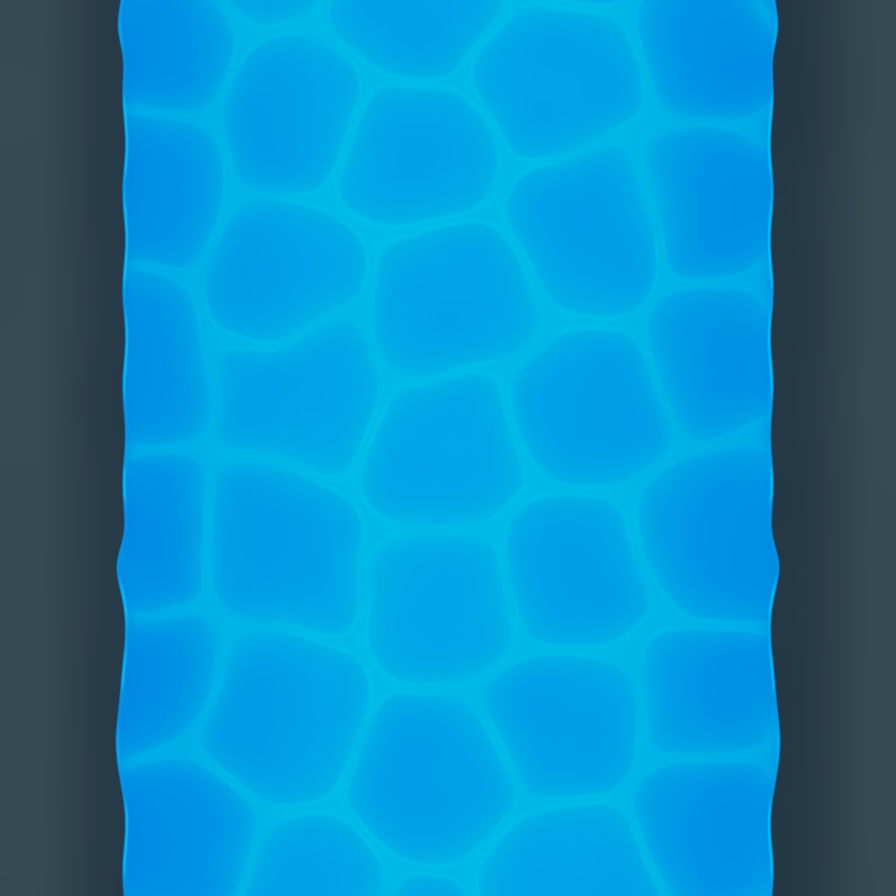
A Shadertoy shader for this texture:

```glsl
// Top-down river of rounded caustic cells running between two dark slate banks.
#define CELL_SIZE vec2(0.157, 0.180)
#define CELL_ORIGIN vec2(0.482, 0.837)
#define COLUMN_SHIFT 0.36
#define JITTER 0.40
#define ROUNDING 90.0
#define HALF_WIDTH 0.362
#define WATER vec3(0.0, 0.632, 0.905)
#define DEEP vec3(0.0, 0.535, 0.885)
#define CAUSTIC vec3(0.0, 0.735, 0.900)
#define BANK_LIGHT vec3(0.212, 0.292, 0.320)
#define BANK_DARK vec3(0.142, 0.218, 0.272)

float hash(vec2 p) {
    return fract(sin(dot(p, vec2(127.1, 311.7))) * 43758.5453);
}

float noise(vec2 p) {
    vec2 i = floor(p), f = fract(p);
    f = f * f * (3.0 - 2.0 * f);
    return mix(mix(hash(i), hash(i + vec2(1, 0)), f.x),
               mix(hash(i + vec2(0, 1)), hash(i + vec2(1, 1)), f.x), f.y);
}

// Centre of a cell; columns slide upward with distance from the middle one
vec2 cellCentre(vec2 id) {
    vec2 jitter = (vec2(hash(id), hash(id + 37.3)) - 0.5) * JITTER;
    vec2 grid = id + vec2(0.0, COLUMN_SHIFT * abs(id.x)) + jitter;
    return CELL_ORIGIN + grid * CELL_SIZE;
}

// Cell index near p, displaced by whole columns and rows
vec2 nearbyCell(vec2 p, int column, int row) {
    vec2 g = (p - CELL_ORIGIN) / CELL_SIZE;
    float c = floor(g.x + 0.5) + float(column);
    float r = floor(g.y - COLUMN_SHIFT * abs(c) + 0.5) + float(row);
    return vec2(c, r);
}

// x: distance to the rounded cell wall, y: random tone of the cell
vec2 cells(vec2 p) {
    float best = 1e3;
    vec2 home = vec2(0.0), homeId = vec2(0.0);
    for (int c = -2; c <= 2; c++)
    for (int r = -2; r <= 2; r++) {
        vec2 id = nearbyCell(p, c, r);
        vec2 centre = cellCentre(id);
        float d = distance(p, centre);
        if (d < best) { best = d; home = centre; homeId = id; }
    }
    float sum = 0.0;
    for (int c = -2; c <= 2; c++)
    for (int r = -2; r <= 2; r++) {
        vec2 centre = cellCentre(nearbyCell(p, c, r));
        vec2 gap = centre - home;
        if (dot(gap, gap) > 1e-6) {
            float wall = dot(0.5 * (home + centre) - p, normalize(gap));
            sum += exp(-ROUNDING * wall);
        }
    }
    return vec2(-log(max(sum, 1e-8)) / ROUNDING, hash(homeId + 11.7));
}

float bump(float y, float at, float width) {
    float t = (y - at) / width;
    return exp(-t * t);
}

// Mirrored shoreline with three outward bulges
float shoreHalfWidth(float y) {
    return HALF_WIDTH + 0.007 * bump(y, 0.967, 0.030)
         + 0.007 * bump(y, 0.370, 0.030) + 0.010 * bump(y, 0.180, 0.045)
         + 0.0015 * sin(y * 58.0);
}

vec3 waterColour(vec2 p, float shore) {
    vec2 warp = vec2(noise(p * 13.0), noise(p * 13.0 + 41.0)) - 0.5;
    vec2 cell = cells(p + warp * 0.025);
    float wall = max(cell.x, 0.0);
    float side = smoothstep(0.13, 0.37, abs(p.x - 0.5));

    // Cell interiors, deeper in the middle and toward the banks
    vec3 colour = mix(WATER, DEEP, side * 0.85);
    colour.g += (cell.y - 0.5) * 0.025 + (noise(p * 22.0) - 0.5) * 0.012;

    // Broad glow and thin filament along the walls
    vec3 glow = mix(CAUSTIC, WATER, side * 0.45);
    colour = mix(colour, glow, 0.88 * exp(-wall / 0.019));
    float filament = exp(-pow((cell.x - 0.004) / 0.0025, 2.0));
    colour += vec3(0.0, 0.045, 0.012) * filament * noise(p * 17.0 + 9.0);

    // Dark rim and bright broken line at the shore
    colour = mix(colour, vec3(0.0, 0.49, 0.88), 0.65 * exp(-shore / 0.007));
    float line = exp(-pow((shore - 0.0025) / 0.0016, 2.0));
    float broken = smoothstep(0.25, 0.75, noise(vec2(p.y * 24.0, 3.0)));
    return mix(colour, vec3(0.02, 0.75, 0.95), line * (0.2 + 0.7 * broken));
}

vec3 bankColour(vec2 p) {
    float left = smoothstep(0.035, 0.135, p.x);
    float right = 1.0 - smoothstep(0.875, 0.985, p.x);
    float shade = p.x < 0.5 ? left * 0.88 : right;
    return mix(BANK_LIGHT, BANK_DARK, shade) + (noise(p * 9.0) - 0.5) * 0.008;
}

void mainImage(out vec4 fragColor, in vec2 fragCoord) {
    vec2 p = fragCoord / iResolution.xy;
    float pixel = 1.0 / iResolution.x;
    float shore = shoreHalfWidth(p.y) - abs(p.x - 0.5);
    float inWater = smoothstep(-pixel, pixel, shore);
    vec3 colour = mix(bankColour(p), waterColour(p, max(shore, 0.0)), inWater);
    fragColor = vec4(clamp(colour, 0.0, 1.0), 1.0);
}
```
